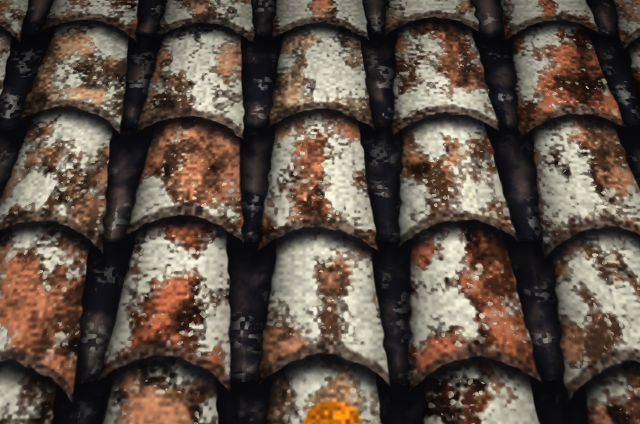
This texture is drawn by a Shadertoy shader. Its source:

```glsl
float hash(vec2 p) {
    return fract(sin(dot(p, vec2(127.1, 311.7))) * 43758.5453);
}

float noise(vec2 p) {
    vec2 i = floor(p), f = fract(p);
    f = f * f * (3.0 - 2.0 * f);
    return mix(mix(hash(i), hash(i + vec2(1, 0)), f.x),
               mix(hash(i + vec2(0, 1)), hash(i + vec2(1, 1)), f.x), f.y);
}

float fbm(vec2 p) {
    float sum = 0.0, amp = 0.5;
    for (int i = 0; i < 5; i++) {
        sum += amp * noise(p);
        p = mat2(1.6, 1.2, -1.2, 1.6) * p + 7.3;
        amp *= 0.5;
    }
    return sum;
}

// Ragged round lichen colonies, at most one per cell
float colonies(vec2 p) {
    p += 0.3 * (vec2(noise(p * 3.0), noise(p * 3.0 + 19.0)) - 0.5);
    vec2 cell = floor(p);
    vec2 centre = 0.5 + 0.4 * (vec2(hash(cell), hash(cell + 5.7)) - 0.5);
    float radius = 0.36 * hash(cell + 11.3) - 0.06;
    return 1.0 - smoothstep(radius - 0.06, radius + 0.06, length(fract(p) - centre));
}

// Dark concave tiles between the ridges
vec3 channel(vec2 roof) {
    float across = fract(roof.x) - 0.5;
    float row = roof.y - 0.2 + 1.5 * across * across + 0.06 * noise(roof * 9.0);
    float along = fract(row);
    vec2 p = roof + 3.7 * floor(row);
    vec3 col = mix(vec3(0.05, 0.05, 0.065), vec3(0.27, 0.22, 0.19), smoothstep(0.38, 0.72, fbm(p * 5.0)));
    float crust = smoothstep(0.52, 0.64, fbm(p * 7.0 + 31.0)) * smoothstep(0.3, 0.6, noise(p * 34.0));
    col = mix(col, vec3(0.49, 0.48, 0.44), 0.75 * crust);
    col *= 0.45 + 0.75 * smoothstep(0.1, 0.8, along);
    col *= smoothstep(0.0, 0.22, along) * (1.0 - 0.7 * smoothstep(0.93, 0.99, along));
    return col * (1.1 - 1.8 * abs(across)) + vec3(0.03, 0.03, 0.042);
}

// Weathered clay; q runs -1..1 across the barrel, d is the distance above its lip
vec3 barrel(vec2 roof, vec2 id, float q, float d) {
    vec2 p = roof + 13.0 * vec2(hash(id), hash(id + 3.1));
    float grain = noise(p * 38.0);
    float tone = fbm(p * vec2(6.0, 4.0));
    vec3 clay = mix(vec3(0.49, 0.27, 0.18), vec3(0.56, 0.45, 0.34), hash(id + 8.4));
    vec3 col = mix(clay * 0.5, clay * 1.4, smoothstep(0.25, 0.72, tone + 0.2 * (grain - 0.5)));

    // Soot, then grey and pale lichen in amounts that differ by tile
    col *= 1.0 - 0.6 * smoothstep(0.52, 0.68, fbm(p * 5.0 + 47.0));
    float amount = 0.7 * hash(id + 21.0) + 0.35 * exp(-(id.x - 1.0) * (id.x - 1.0));
    float patches = fbm(p * vec2(4.6, 3.6) + 80.0) + 0.24 * amount + 0.14 * (grain - 0.5);
    col = mix(col, vec3(0.49, 0.48, 0.44), 0.75 * smoothstep(0.52, 0.62, patches));
    col = mix(col, vec3(0.78, 0.77, 0.70), 0.9 * smoothstep(0.6, 0.68, patches));
    float spots = max(colonies(p * 7.0), colonies(p * 15.0 + 4.0));
    col = mix(col, vec3(0.73, 0.71, 0.62), 0.8 * spots * smoothstep(0.4, 0.55, patches));

    // Orange moss near the lower edge
    float moss = length((roof - vec2(0.07, 3.42)) * vec2(1.0, 1.6)) + 0.12 * (fbm(p * 9.0) - 0.5);
    col = mix(col, vec3(0.78, 0.43, 0.07) * (0.65 + 0.6 * grain), 1.0 - smoothstep(0.16, 0.21, moss));

    // Rough broken lip, darker than the upper face
    float rim = 1.0 - smoothstep(0.06, 0.1, d + 0.04 * (tone - 0.5));
    col = mix(col, vec3(0.24, 0.19, 0.16) * (0.5 + grain), 0.82 * rim);

    float curve = sqrt(max(0.0, 1.0 - pow(q - 0.12, 2.0) * 0.82));
    return col * (0.2 + 0.95 * curve) * (0.85 + 0.3 * grain);
}

void mainImage(out vec4 fragColor, in vec2 fragCoord) {
    // Perspective: x counts columns from the middle, y counts rows downward
    vec2 uv = fragCoord / iResolution.xy;
    float spacing = 0.262 + 0.12 * (1.0 - uv.y);
    float x = (fragCoord.x - 0.5 * iResolution.x) / iResolution.y;
    vec2 roof = vec2(x / spacing, (3.731 - 1.0 / spacing) / 0.325);
    float column = round(roof.x);
    vec3 col = channel(roof);

    // Lower barrels first, so that each upper one overlaps the next
    for (float k = 2.0; k >= 0.0; k--) {
        vec2 id = vec2(column, floor(roof.y) + k);
        float halfWidth = mix(0.32, 0.41, roof.y - id.y + 1.0);
        float shift = 0.05 * (hash(id + 41.0) - 0.5);
        float q = (roof.x - column - shift) / halfWidth;
        q += 0.07 * (noise(roof * 13.0 + id) - 0.5);
        float lip = id.y + 0.12 * (hash(id + 61.0) - 0.5) + 0.2 * q * q - 0.03 * column * q;
        float d = lip - roof.y + 0.05 * (fbm(roof * 14.0) - 0.5);

        // Shadow under the lip and beside the barrel
        float beside = 1.0 - smoothstep(0.95, 1.3, abs(q));
        float shade = beside * smoothstep(-0.2, -0.03, d) * step(d, 1.3);
        col = mix(col, vec3(0.035, 0.035, 0.045), 0.93 * shade);

        float cover = (1.0 - smoothstep(0.97, 1.02, abs(q))) * smoothstep(-0.01, 0.012, d);
        col = mix(col, barrel(roof, id, q, d), cover);
    }

    // Gentle falloff toward the far edge and corners
    col *= 1.0 - 0.25 * smoothstep(0.75, 1.0, uv.y);
    col *= 1.05 - 0.5 * dot(uv - 0.5, uv - 0.5);
    fragColor = vec4(col, 1.0);
}
```
